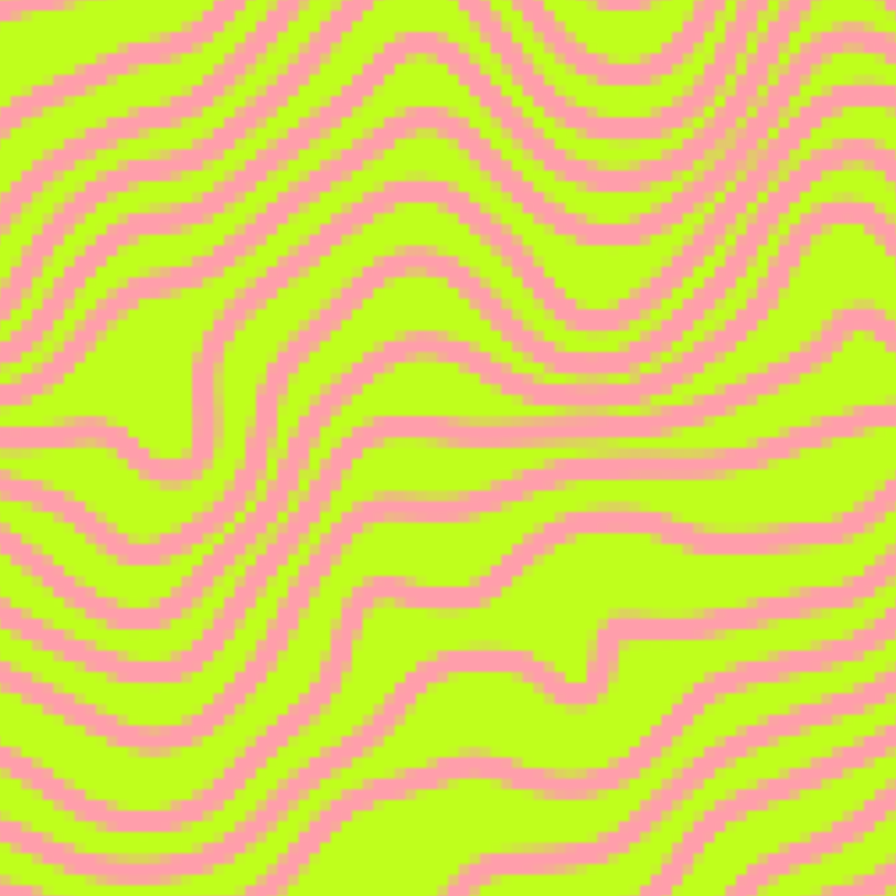
This pattern is drawn by a WebGL 1 fragment shader. Its source:

```glsl
precision highp float;
// Wavy pink contour lines on lime, drawn in coarse, softly blended cells.

uniform vec2 u_resolution;

const float CELLS = 84.0;

float hash(vec2 p) {
  vec3 q = fract(p.xyx * vec3(0.1031, 0.1030, 0.0973));
  q += dot(q, q.yzx + 33.33);
  return fract((q.x + q.y) * q.z);
}

float valueNoise(vec2 p) {
  vec2 i = floor(p);
  vec2 f = fract(p);
  f = f * f * (3.0 - 2.0 * f);
  float low = mix(hash(i), hash(i + vec2(1.0, 0.0)), f.x);
  float high = mix(hash(i + vec2(0.0, 1.0)), hash(i + 1.0), f.x);
  return mix(low, high, f.y);
}

// Height of a slope that is tilted and bent by two layers of noise.
float terrain(vec2 p) {
  float slope = 13.0 * (p.y - 0.25 * p.x);
  float hills = 4.2 * valueNoise(p * vec2(3.9, 3.4) + vec2(17.3, 41.6));
  float bumps = 0.9 * valueNoise(p * 7.5 + vec2(63.1, 8.4));
  return slope + hills + bumps;
}

// Coverage of one cell by contour lines of constant width.
float cellCoverage(vec2 cell) {
  vec2 p = (cell + 0.5) / CELLS;
  vec2 e = vec2(0.003, 0.0);
  float height = terrain(p);
  vec2 gradient = vec2(terrain(p + e.xy) - terrain(p - e.xy),
                       terrain(p + e.yx) - terrain(p - e.yx)) / (2.0 * e.x);
  float dist = abs(fract(height) - 0.5) / max(length(gradient), 0.5);
  float soft = 0.45 / CELLS;
  return 1.0 - smoothstep(0.0135 - soft, 0.0135 + soft, dist);
}

void main() {
  vec2 p = gl_FragCoord.xy / min(u_resolution.x, u_resolution.y);

  // Blend neighbouring cells only close to their shared borders.
  vec2 grid = p * CELLS - 0.5;
  vec2 cell = floor(grid);
  vec2 t = smoothstep(0.25, 0.75, fract(grid));
  float bottom = mix(cellCoverage(cell), cellCoverage(cell + vec2(1.0, 0.0)), t.x);
  float top = mix(cellCoverage(cell + vec2(0.0, 1.0)), cellCoverage(cell + 1.0), t.x);
  float line = mix(bottom, top, t.y);

  vec3 lime = vec3(0.75, 1.0, 0.11);
  vec3 pink = vec3(1.0, 0.62, 0.67);
  gl_FragColor = vec4(mix(lime, pink, line), 1.0);
}
```
